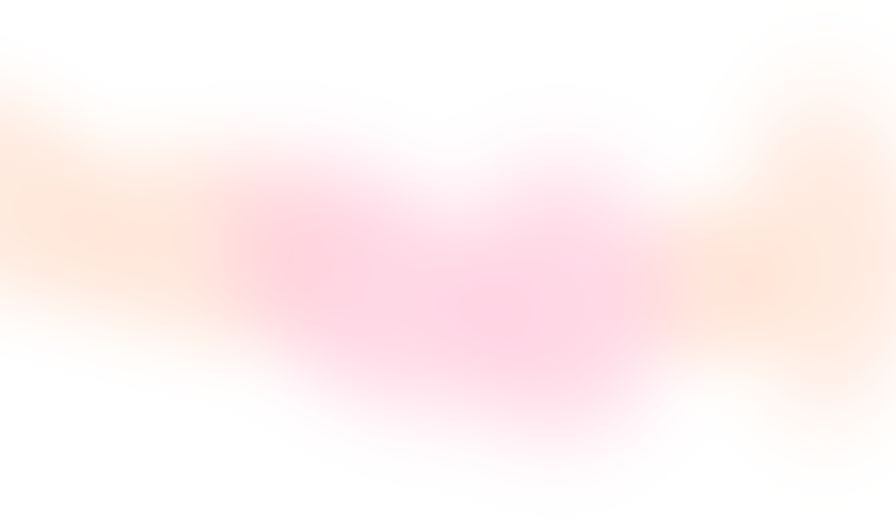
Give the GLSL for this background, as a Shadertoy shader.

```glsl
const vec3 WHITE = vec3(1.0);
const vec3 PEACH = vec3(1.0, 0.85, 0.77);
const vec3 PINK = vec3(1.0, 0.75, 0.84);
const float PEACH_OPACITY = 0.55;
const float PINK_OPACITY = 0.6;
const float ASPECT = 1.7067;
const float FALLOFF = 3.2;

vec2 rotate(vec2 p, float angle) {
    float c = cos(angle), s = sin(angle);
    return vec2(c * p.x + s * p.y, c * p.y - s * p.x);
}

// Soft ellipse: full at its centre, half strength on its rim
float glow(vec2 p, vec2 centre, vec2 radii, float tilt) {
    float reach = length(rotate(p - centre, tilt) / radii);
    return exp2(-pow(reach, FALLOFF));
}

vec3 tint(vec3 base, vec3 colour, float opacity, float coverage) {
    return mix(base, colour, opacity * coverage);
}

void mainImage(out vec4 fragColor, in vec2 fragCoord) {
    vec2 p = fragCoord / iResolution.xy * vec2(ASPECT, 1.0);
    vec3 colour = WHITE;

    // Peach clouds on the left
    colour = tint(colour, PEACH, PEACH_OPACITY, glow(p, vec2(0.02, 0.622), vec2(0.25, 0.165), -0.6));
    colour = tint(colour, PEACH, PEACH_OPACITY, glow(p, vec2(0.389, 0.53), vec2(0.235, 0.175), -0.2));

    // Peach bridge and upright cloud on the right
    colour = tint(colour, PEACH, PEACH_OPACITY, glow(p, vec2(1.345, 0.46), vec2(0.14, 0.145), 0.0));
    colour = tint(colour, PEACH, PEACH_OPACITY, glow(p, vec2(1.573, 0.516), vec2(0.17, 0.275), 0.0));

    // Overlapping pink clouds in the middle
    colour = tint(colour, PINK, PINK_OPACITY, glow(p, vec2(0.70, 0.456), vec2(0.275, 0.19), -0.6));
    colour = tint(colour, PINK, PINK_OPACITY, glow(p, vec2(1.065, 0.427), vec2(0.2, 0.235), 0.0));

    fragColor = vec4(colour, 1.0);
}
```
